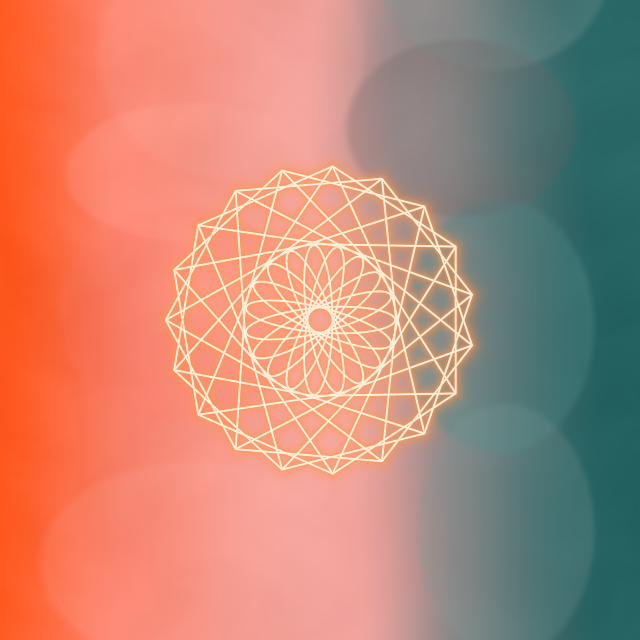
Reproduce this background procedurally as a Shadertoy shader.

```glsl
// Glowing nineteen-fold string rosette over a misty orange, pink and teal wash.

const float TAU = 6.2831853;
const float FOLDS = 19.0;

vec2 polar(float radius, float angle) {
    return radius * vec2(cos(angle), sin(angle));
}

float segmentDist(vec2 p, vec2 a, vec2 b) {
    vec2 ab = b - a;
    return length(p - a - ab * clamp(dot(p - a, ab) / dot(ab, ab), 0.0, 1.0));
}

// Layered, warped sines: soft smoke in about -1..1
float mist(vec2 p) {
    float sum = 0.0, weight = 0.5;
    for (int i = 0; i < 5; i++) {
        p += 0.45 * sin(p.yx * 1.3 + vec2(1.7, 4.1) + float(i));
        sum += weight * sin(p.x) * cos(p.y);
        p = mat2(1.4, 1.1, -1.1, 1.4) * p + 2.3;
        weight *= 0.55;
    }
    return sum;
}

// Translucent puff with a gently visible rim
float puff(vec2 p, vec2 centre, vec2 radius) {
    float d = length((p - centre) / radius);
    return smoothstep(1.04, 0.94, d) * (0.35 + 0.65 * smoothstep(0.2, 1.0, d));
}

vec3 background(vec2 uv) {
    float broad = mist(uv * vec2(7.0, 5.0) + 1.0);
    float fine = mist(uv * vec2(13.0, 18.0) + 6.0);
    float x = uv.x + 0.022 * broad + 0.008 * fine;

    // Colour bands from left to right
    vec3 col = mix(vec3(1.0, 0.34, 0.11), vec3(0.985, 0.50, 0.41), smoothstep(-0.02, 0.20, x));
    col = mix(col, vec3(0.955, 0.645, 0.62), smoothstep(0.12, 0.50, x));
    float edge = 0.63 - 0.075 * smoothstep(0.35, 0.85, uv.y);
    col = mix(col, vec3(0.59, 0.54, 0.54), smoothstep(-0.09, 0.09, x - edge));
    col = mix(col, vec3(0.15, 0.39, 0.39), smoothstep(0.64, 0.95, x));

    // Overlapping puffs
    vec3 rose = vec3(0.99, 0.68, 0.63);
    col = mix(col, rose, 0.20 * puff(uv, vec2(0.30, 0.73), vec2(0.20, 0.11)));
    col = mix(col, rose, 0.16 * puff(uv, vec2(0.36, 0.92), vec2(0.21, 0.20)));
    col = mix(col, rose, 0.18 * puff(uv, vec2(0.30, 0.12), vec2(0.24, 0.16)));
    col = mix(col, vec3(0.99, 0.48, 0.40), 0.22 * puff(uv, vec2(0.28, 0.51), vec2(0.19, 0.17)));
    vec3 haze = vec3(0.50, 0.60, 0.59);
    col = mix(col, haze, 0.28 * puff(uv, vec2(0.77, 1.04), vec2(0.18, 0.15)));
    col = mix(col, vec3(0.30, 0.53, 0.52), 0.40 * puff(uv, vec2(0.78, 0.49), vec2(0.15, 0.20)));
    col = mix(col, haze, 0.24 * puff(uv, vec2(0.79, 0.17), vec2(0.14, 0.20)));
    col = mix(col, vec3(0.42, 0.38, 0.38), 0.25 * puff(uv, vec2(0.72, 0.80), vec2(0.18, 0.14)));

    return col + 0.022 * broad + 0.018 * fine;
}

float rosetteDist(vec2 p) {
    float d = 1.0;
    float turn = TAU / FOLDS;

    // Outer star: short chords, and strings bent around the inner ring
    for (float k = 0.0; k < FOLDS; k++) {
        float angle = (k + 0.5) * turn;
        vec2 tip = polar(0.241, angle);
        d = min(d, segmentDist(p, tip, polar(0.241, angle + 3.0 * turn)));
        d = min(d, segmentDist(p, tip, polar(0.119, angle + 3.5 * turn)));
        d = min(d, segmentDist(p, tip, polar(0.119, angle - 3.5 * turn)));
    }

    // Inner petals: a hypotrochoid that loops around the small hub
    if (length(p) < 0.16) {
        float stepSize = turn / 20.0;
        vec2 last = vec2(0.1175, 0.0);
        for (float i = 1.0; i <= FOLDS * 20.0; i++) {
            float t = i * stepSize;
            vec2 next = polar(0.0685, 10.0 * t) + polar(0.049, -9.0 * t);
            d = min(d, segmentDist(p, last, next));
            last = next;
        }
    }
    return d;
}

void mainImage(out vec4 fragColor, in vec2 fragCoord) {
    vec2 uv = fragCoord / iResolution.xy;
    vec2 p = (fragCoord - 0.5 * iResolution.xy) / iResolution.y;
    vec3 col = background(uv);

    // Amber glow, then cream strings
    if (length(p) < 0.30) {
        float d = rosetteDist(p);
        float pixel = 1.0 / iResolution.y;
        col = mix(col, vec3(1.0, 0.59, 0.32), 0.85 * exp(-d / 0.0075));
        float line = 1.0 - smoothstep(-0.6 * pixel, 0.6 * pixel, d - 0.0015);
        col = mix(col, vec3(1.0, 0.94, 0.85), line);
    }
    fragColor = vec4(clamp(col, 0.0, 1.0), 1.0);
}
```
